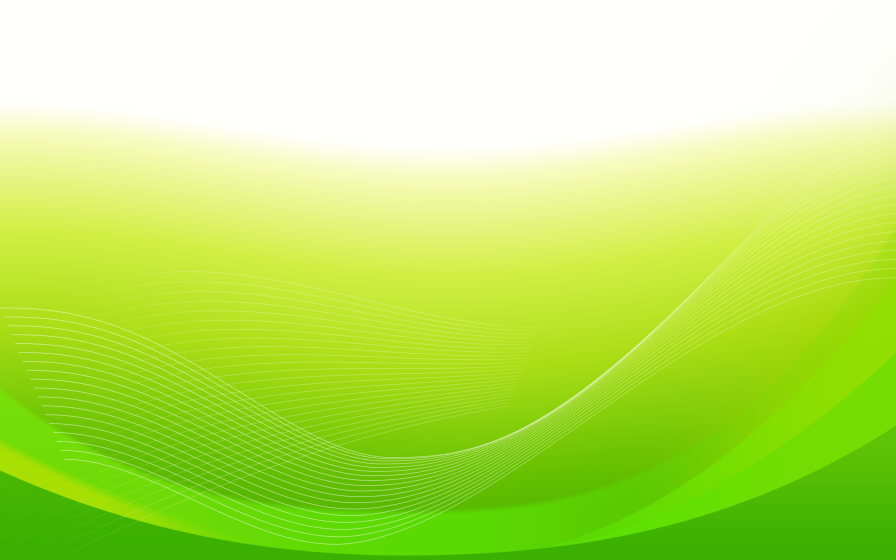
Give the GLSL for this background, as a Shadertoy shader.

```glsl
const float WIDTH = 1.6;             // canvas width in canvas heights
const float LINE_HALF_WIDTH = 0.0009;
const float RIBBON_ALPHA_LEFT = 0.38;
const float RIBBON_ALPHA_RIGHT = 0.24;
const float FAN_ALPHA = 0.20;
const int RIBBON_LINES = 18;
const int FAN_LINES = 24;

const vec3 WHITE = vec3(1.0, 1.0, 0.995);
const vec3 CREAM = vec3(0.955, 0.982, 0.70);
const vec3 LEMON = vec3(0.825, 0.935, 0.27);
const vec3 LIME = vec3(0.675, 0.872, 0.09);
const vec3 LEAF = vec3(0.43, 0.77, 0.01);
const vec3 SHADE = vec3(0.34, 0.72, 0.00);
const vec3 OLIVE = vec3(0.63, 0.83, 0.00);
const vec3 GLOW = vec3(0.36, 0.89, 0.01);
const vec3 FRESH = vec3(0.46, 0.89, 0.03);
const vec3 GOLD = vec3(0.70, 0.88, 0.01);
const vec3 GROUND = vec3(0.23, 0.69, 0.00);
const vec3 GROUND_LIGHT = vec3(0.37, 0.76, 0.02);

// Height of a bowl-shaped curve; sides holds left and right coefficients.
float bowl(float x, vec2 bottom, vec4 sides) {
    float d = abs(x - bottom.x);
    vec2 k = x < bottom.x ? sides.xy : sides.zw;
    return bottom.y + d * d * (k.x + k.y * d);
}

float cover(float d) {
    float aa = 0.8 / iResolution.y;
    return smoothstep(-aa, aa, d);
}

// Wave that dips into a valley and climbs to the right; s picks the strand.
float ribbon(float x, float s) {
    float startX = 0.115 * s;
    float valleyX = mix(0.70, 0.60, s);
    float valleyY = mix(0.183, 0.028, pow(s, 1.5));
    float endX = WIDTH + 0.06 * (1.0 - s);
    float fall = clamp((x - startX) / (valleyX - startX), 0.0, 1.0);
    float rise = clamp((x - valleyX) / (endX - valleyX), 0.0, 1.0);
    fall = smoothstep(0.0, 1.0, pow(fall, mix(1.25, 0.97, s)));
    rise = smoothstep(0.0, 1.0, pow(rise, mix(1.22, 0.92, s)));
    float y = mix(mix(0.45, 0.18, s), valleyY, fall);
    return y + (mix(0.785, 0.504, s) - valleyY) * rise;
}

float fanEnd(float s) { return mix(0.963, 0.908, s); }

// Strands that spread leftward from a slanted end.
float fan(float x, float s) {
    float u = (fanEnd(s) - x) / fanEnd(s);
    float top = 0.415 + 0.10 * smoothstep(0.0, 0.65, u) - 0.035 * smoothstep(0.65, 1.0, u);
    float low = 0.275 - 0.15 * u - 0.18 * u * u;
    return mix(top, low, s);
}

// Line coverage from vertical offset and slope.
float stroke(float dy, float slope) {
    float aa = 0.5 / iResolution.y;
    float d = abs(dy) * inversesqrt(1.0 + slope * slope);
    return 1.0 - smoothstep(max(LINE_HALF_WIDTH - aa, 0.0), LINE_HALF_WIDTH + aa, d);
}

vec3 field(vec2 p) {
    float horizon = 0.775 + 0.04 * cos(6.28318 * p.x / WIDTH);
    float depth = horizon - p.y;
    vec3 c = mix(WHITE, CREAM, smoothstep(-0.015, 0.075, depth));
    c = mix(c, LEMON, clamp((depth - 0.065) / 0.16, 0.0, 1.0));
    c = mix(c, LIME, clamp((depth - 0.225) / 0.165, 0.0, 1.0));
    c = mix(c, LEAF, clamp((depth - 0.39) / 0.18, 0.0, 1.0));
    return mix(c, SHADE, clamp((depth - 0.57) / 0.09, 0.0, 1.0));
}

void mainImage(out vec4 fragColor, in vec2 fragCoord) {
    vec2 p = fragCoord / iResolution.xy * vec2(WIDTH, 1.0);
    float x = p.x;
    float rim = bowl(x, vec2(0.73, 0.09), vec4(0.13, 0.39, 0.15, 0.60));
    float base = bowl(x, vec2(0.72, 0.008), vec4(0.25, 0.06, 0.17, 0.147));
    float outer = bowl(x, vec2(0.80, 0.0), vec4(0.0, 0.0, 0.74, 0.05));
    float inner = bowl(x, vec2(0.80, 0.0), vec4(0.0, 0.0, 0.57, 0.01));

    // Sky, field and the soft shadows above the bands
    vec3 col = field(p);
    float rightSide = smoothstep(1.05, 1.5, x);
    col = mix(col, OLIVE, 0.85 * rightSide * exp(-max(p.y - outer, 0.0) / 0.12));
    float middle = smoothstep(0.1, 0.45, x) * (1.0 - smoothstep(0.9, 1.3, x));
    col = mix(col, SHADE, 0.4 * middle * exp(-max(p.y - rim, 0.0) / 0.06));

    // Bright bowl, fading on its right arm
    vec3 bowlColor = mix(FRESH, GLOW, smoothstep(0.2, 0.75, x));
    float bowlAlpha = mix(0.8, 0.15, smoothstep(0.75, 1.4, x));
    col = mix(col, bowlColor, smoothstep(-0.003, 0.012, rim - p.y) * bowlAlpha);

    // Two overlapping crescents on the right
    float arm = smoothstep(0.8, 1.2, x);
    vec3 crescent = mix(GLOW, vec3(0.57, 0.88, 0.0), smoothstep(1.0, 1.6, x));
    col = mix(col, crescent, cover(outer - p.y) * arm * 0.8);
    crescent = mix(GLOW, vec3(0.43, 0.86, 0.01), smoothstep(1.1, 1.5, x));
    col = mix(col, crescent, cover(inner - p.y) * arm * 0.75);

    // Golden stripe and dark ground
    float stripe = base + 0.055 * (1.0 - x / 0.55);
    float gold = smoothstep(-0.008, 0.018, stripe - p.y) * (1.0 - smoothstep(0.1, 0.5, x));
    col = mix(col, GOLD, gold * 0.85);
    float lift = smoothstep(0.0, 0.22, p.y) * mix(0.5, 1.0, smoothstep(0.6, 1.4, x));
    col = mix(col, mix(GROUND, GROUND_LIGHT, lift), cover(base - p.y));

    // Fan of fine lines
    float h = 0.002;
    for (int i = 0; i < FAN_LINES; i++) {
        float s = float(i) / float(FAN_LINES - 1);
        float y = fan(x, s);
        float fade = FAN_ALPHA * mix(0.15 * s, 1.0, smoothstep(0.05, 0.5, x));
        fade *= cover(fanEnd(s) - x) * (1.0 - 0.6 * smoothstep(0.8, 0.96, x));
        col = mix(col, WHITE, stroke(p.y - y, (fan(x + h, s) - y) / h) * fade);
    }

    // Flowing ribbon of lines
    for (int i = 0; i < RIBBON_LINES; i++) {
        float s = float(i) / float(RIBBON_LINES - 1);
        float y = ribbon(x, s);
        float fade = mix(RIBBON_ALPHA_LEFT, RIBBON_ALPHA_RIGHT, smoothstep(0.6, 1.1, x));
        fade *= mix(1.0, 0.4 + 0.6 * s, smoothstep(1.2, 1.6, x)) * cover(x - 0.115 * s);
        col = mix(col, WHITE, stroke(p.y - y, (ribbon(x + h, s) - y) / h) * fade);
    }
    fragColor = vec4(col, 1.0);
}
```
